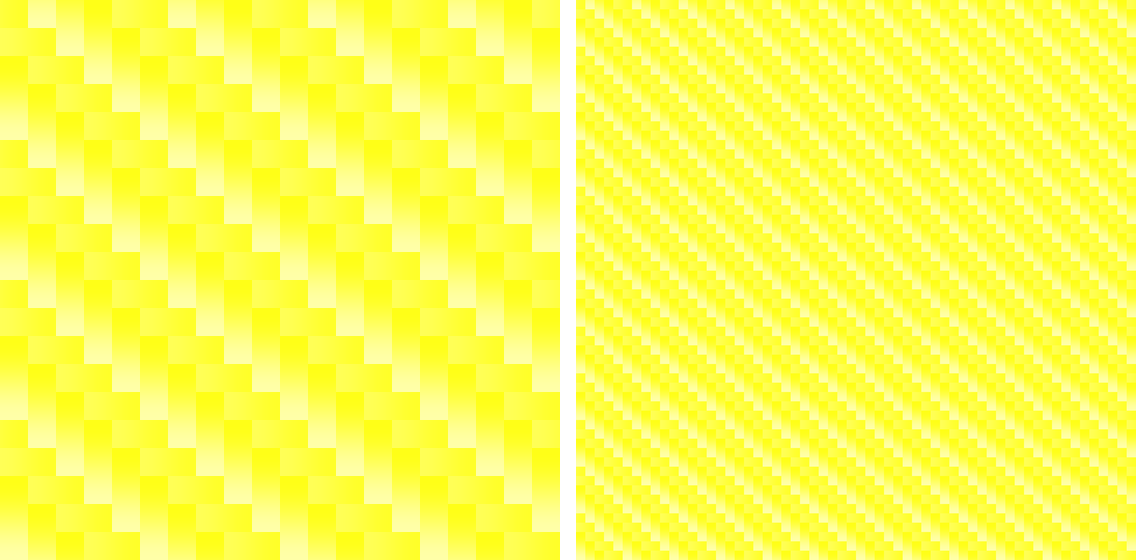
Left, the tile; right, the same tile 3 across and 3 down.
Give the GLSL for this pattern, as a WebGL 1 fragment shader.

```glsl
precision highp float;
// Woven twill of pale yellow ribbons: tall shaded strips stepped against short flat ones.

uniform vec2 u_resolution;

const float REPEATS = 4.0;          // weave repeats across and down
const float WARP_CELLS = 3.0;       // height of an upright strip, in cells
const float WEFT_CELLS = 2.0;       // length of a level strip, in cells
const float WARP_FLAT_TOP = 0.05;   // part of the upright strip before its fade starts
const int SAMPLES = 4;              // edge smoothing samples per axis

const vec3 WARP_TOP = vec3(1.0, 1.0, 0.09);
const vec3 WARP_BOTTOM = vec3(1.0, 1.0, 0.66);
const vec3 WEFT_LEFT = vec3(1.0, 1.0, 0.34);
const vec3 WEFT_RIGHT = vec3(1.0, 1.0, 0.16);

vec3 weave(vec2 uv) {
  float period = WARP_CELLS + WEFT_CELLS;
  vec2 grid = uv * REPEATS * period;
  vec2 cell = floor(grid);
  vec2 local = grid - cell;

  // Each row shifts by one cell; the half keeps mod away from its jump.
  float phase = floor(mod(cell.x + cell.y + WEFT_CELLS + 0.5, period));

  // Level strip, fading from left to right
  if (phase < WEFT_CELLS) {
    float along = (phase + local.x) / WEFT_CELLS;
    return mix(WEFT_LEFT, WEFT_RIGHT, smoothstep(0.0, 1.0, along));
  }

  // Upright strip, fading from top to bottom
  float depth = 1.0 - (phase - WEFT_CELLS + local.y) / WARP_CELLS;
  return mix(WARP_TOP, WARP_BOTTOM, smoothstep(WARP_FLAT_TOP, 1.0, depth));
}

void main() {
  // Average a small grid of samples inside the pixel
  vec3 sum = vec3(0.0);
  for (int j = 0; j < SAMPLES; j++) {
    for (int i = 0; i < SAMPLES; i++) {
      vec2 offset = (vec2(float(i), float(j)) + 0.5) / float(SAMPLES) - 0.5;
      sum += weave((gl_FragCoord.xy + offset) / u_resolution);
    }
  }
  gl_FragColor = vec4(sum / float(SAMPLES * SAMPLES), 1.0);
}
```
